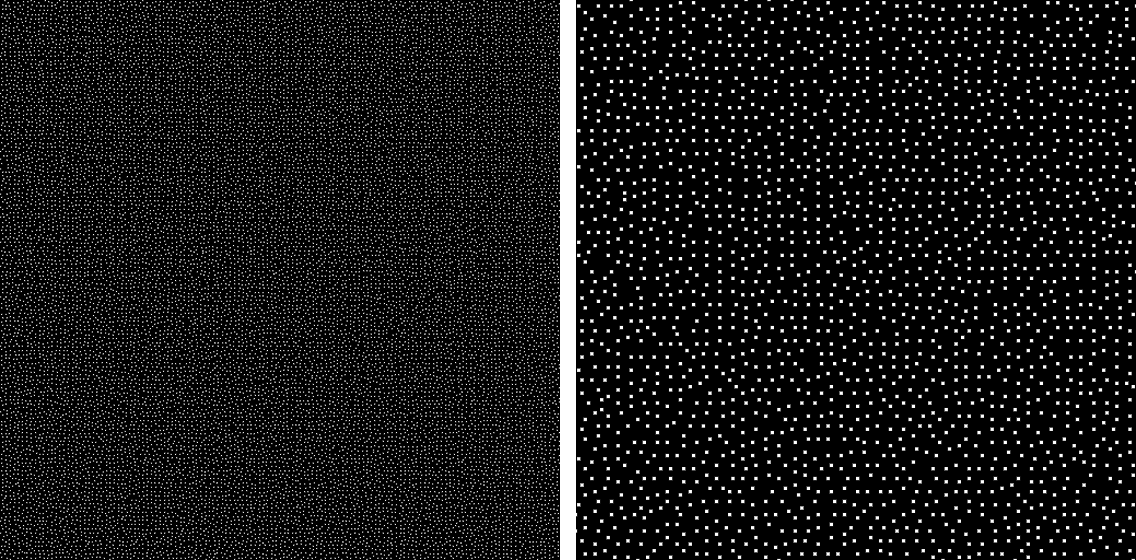
Left: the whole. Right: its middle third, enlarged.
Reproduce this texture procedurally as a Shadertoy shader.

```glsl
const float CELLS = 135.0;         // dots along one side of the canvas
const float DOT_GRID = 512.0;      // fine grid that dots snap to; a dot fills one square
const float JITTER = 0.95;         // starting scatter inside a cell
const float REPEL_RADIUS = 1.08;   // wanted gap between dots, in cells
const float REPEL_STRENGTH = 0.32;
const int STEPS = 3;               // relaxation passes
const int WINDOW = 2 * STEPS + 3;  // cells needed to relax a 3 by 3 block
const vec3 BACKGROUND = vec3(0.0);
const vec3 DOT_COLOR = vec3(1.0);

vec2 hash2(ivec2 cell) {
    uvec2 v = uvec2(cell + 1000) * 1664525u + 1013904223u;
    v.x += v.y * 1664525u;
    v.y += v.x * 1664525u;
    v ^= v >> 16u;
    v.x += v.y * 1664525u;
    v.y += v.x * 1664525u;
    v ^= v >> 16u;
    return vec2(v & 65535u) / 65536.0;
}

vec2 repulsion(vec2 away) {
    float gap = max(length(away), 1e-4);
    return away / gap * max(REPEL_RADIUS - gap, 0.0);
}

float squareDistance(vec2 p, float halfSize) {
    vec2 q = abs(p) - halfSize;
    return max(q.x, q.y);
}

void mainImage(out vec4 fragColor, in vec2 fragCoord) {
    vec2 uv = fragCoord / iResolution.y;
    vec2 base = floor(uv * CELLS);

    // Jittered points in the surrounding cells, relative to the base cell
    vec2 points[WINDOW * WINDOW];
    for (int y = 0; y < WINDOW; y++) {
        for (int x = 0; x < WINDOW; x++) {
            ivec2 offset = ivec2(x, y) - WINDOW / 2;
            vec2 jitter = (hash2(ivec2(base) + offset) - 0.5) * JITTER;
            points[y * WINDOW + x] = vec2(offset) + 0.5 + jitter;
        }
    }

    // Push neighbours apart; each result moves one slot down and left,
    // so no slot is overwritten while still needed
    for (int s = 1; s <= STEPS; s++) {
        int size = WINDOW - 2 * s;
        for (int y = 0; y < size; y++) {
            for (int x = 0; x < size; x++) {
                vec2 center = points[(y + 1) * WINDOW + x + 1];
                vec2 push = vec2(0.0);
                for (int j = 0; j < 3; j++) {
                    for (int i = 0; i < 3; i++) {
                        push += repulsion(center - points[(y + j) * WINDOW + x + i]);
                    }
                }
                points[y * WINDOW + x] = center + push * REPEL_STRENGTH;
            }
        }
    }

    // Square dots snapped to the fine grid, with edges one pixel soft
    float coverage = 0.0;
    for (int y = 0; y < 3; y++) {
        for (int x = 0; x < 3; x++) {
            vec2 position = (base + points[y * WINDOW + x]) / CELLS;
            vec2 dotCenter = (floor(position * DOT_GRID) + 0.5) / DOT_GRID;
            float d = squareDistance(uv - dotCenter, 0.5 / DOT_GRID);
            coverage = max(coverage, clamp(0.5 - d * iResolution.y, 0.0, 1.0));
        }
    }

    fragColor = vec4(mix(BACKGROUND, DOT_COLOR, coverage), 1.0);
}
```
